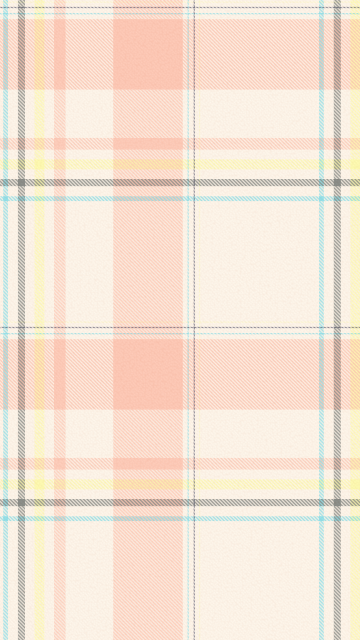
A Shadertoy shader for this pattern:

```glsl
// Pastel plaid cloth: one stripe sett woven in both directions, with fine twill and soft grain.
#define CANVAS_WIDTH 432.0           // cloth units across the canvas
#define SETT 384.0                   // length of one stripe sequence
#define WARP_REPEAT 379.0            // sett width across, in cloth units
#define WARP_START 242.0             // where the mirrored warp sett begins
#define TWILL_PERIOD 4.2
#define TWILL_DEPTH 0.30
#define GRAIN_SIZE 2.6
#define GRAIN_DEPTH 0.035
#define CREAM vec3(0.985, 0.947, 0.900)
#define CORAL vec3(0.985, 0.775, 0.700)
#define YELLOW vec3(0.985, 0.965, 0.680)
#define AQUA vec3(0.580, 0.870, 0.900)

const vec3 GREY = vec3(0.54, 0.545, 0.525);
const vec3 SLATE = vec3(0.47, 0.46, 0.52);

// Share of a pixel of width w, centred on t, that lies inside [a, b]
float band(float t, float a, float b, float w) {
    return clamp(min(b, t + 0.5 * w) - max(a, t - 0.5 * w), 0.0, w) / w;
}

// Thread colour at position t along the sett
vec3 threadColor(float t, float w) {
    t = mod(t, SETT);
    vec3 c = CREAM;
    // Hairlines beside the broad band
    c = mix(c, YELLOW, 0.6 * band(t, 1.8, 3.2, w));
    c = mix(c, SLATE, band(t, 8.2, 9.8, w));
    c = mix(c, AQUA, band(t, 15.7, 17.2, w));
    // Broad band and narrow stripes
    c = mix(c, CORAL, band(t, 23.0, 107.5, w));
    c = mix(c, CORAL, 0.9 * band(t, 165.5, 179.5, w));
    c = mix(c, YELLOW, band(t, 191.2, 203.2, w));
    c = mix(c, GREY, band(t, 214.8, 223.4, w));
    c = mix(c, AQUA, band(t, 235.5, 241.3, w));
    return c;
}

vec2 hash2(vec2 p) {
    vec2 q = vec2(dot(p, vec2(127.1, 311.7)), dot(p, vec2(269.5, 183.3)));
    return fract(sin(q) * 43758.5);
}

// Distance to the nearest scattered point
float cellular(vec2 p) {
    vec2 cell = floor(p);
    float nearest = 2.0;
    for (int j = -1; j <= 1; j++) {
        for (int i = -1; i <= 1; i++) {
            vec2 neighbour = cell + vec2(i, j);
            nearest = min(nearest, distance(p, neighbour + hash2(neighbour)));
        }
    }
    return nearest;
}

void mainImage(out vec4 fragColor, in vec2 fragCoord) {
    // Cloth coordinates measured from the upper left
    float pixel = CANVAS_WIDTH / iResolution.x;
    vec2 p = vec2(fragCoord.x, iResolution.y - fragCoord.y) * pixel;

    // Stripes in each direction
    float stretch = SETT / WARP_REPEAT;
    vec3 warp = threadColor((WARP_START - p.x) * stretch, pixel * stretch);
    vec3 weft = threadColor(p.y, pixel);

    // Diagonal twill, fading out when finer than the pixels
    float twill = sin(6.28318 * (p.x - p.y) / TWILL_PERIOD);
    float visible = 1.0 - smoothstep(0.4, 0.8, pixel / TWILL_PERIOD);
    vec3 color = mix(warp, weft, 0.5 + TWILL_DEPTH * visible * twill);

    // Fibre grain, stronger in green and blue to stay warm
    float grain = 0.45 - cellular(p / GRAIN_SIZE);
    color += GRAIN_DEPTH * grain * vec3(0.4, 1.0, 1.2);
    color -= 0.005 * visible * twill;

    fragColor = vec4(clamp(color, 0.0, 1.0), 1.0);
}
```
